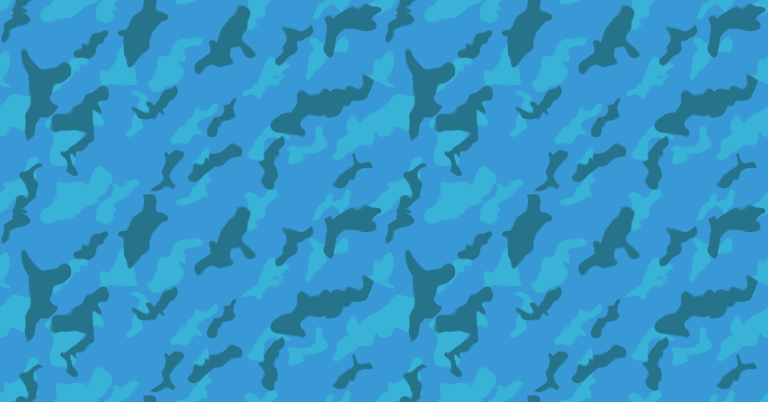
Give the GLSL for this pattern, as a Shadertoy shader.

```glsl
// Seamless two-tone blue camouflage: slanted, lobed patches scattered over a flat ground.

const vec3 GROUND = vec3(0.22, 0.60, 0.84);
const vec3 LIGHT  = vec3(0.22, 0.70, 0.84);
const vec3 DARK   = vec3(0.15, 0.45, 0.55);

const vec2  REPEATS = vec2(2.0, 2.0);      // whole tiles across and down
const ivec2 CELLS   = ivec2(6, 3);         // patches per tile, one per cell
const float JITTER  = 0.52;                // scatter of patch centres, in cells
const vec2  SLANT   = vec2(0.55, 1.35);    // range of patch angles, radians
const vec2  LIGHT_SIZE = vec2(0.41, 0.109); // half length and girth, in cells
const vec2  DARK_SIZE  = vec2(0.39, 0.097);
const float BEND    = 0.26;                // sideways wander of the spine
const float BLEND   = 0.05;                // rounding where limbs join
const float LOBES   = 0.25;                // coarse edge wobble
const float RIPPLE  = 0.075;               // fine edge wobble
const int   JOINTS  = 4;                   // nodes along each spine
const float SOFTNESS = 0.0028;             // edge half width, share of canvas height

// Integer hash of a cell that wraps with the given period.
vec3 hash3(ivec2 cell, ivec2 period, int salt) {
    ivec2 w = ((cell % period) + period) % period;
    uvec3 v = uvec3(uint(w.x), uint(w.y), uint(salt)) * 1664525u + 1013904223u;
    v.x += v.y * v.z; v.y += v.z * v.x; v.z += v.x * v.y;
    v ^= v >> 16u;
    v.x += v.y * v.z; v.y += v.z * v.x; v.z += v.x * v.y;
    return vec3(v >> 8u) / 16777216.0;
}

// Wrapping vector noise, centred on zero.
vec2 noise2(vec2 p, int scale, int salt) {
    p *= float(scale);
    ivec2 i = ivec2(floor(p)), period = CELLS * scale;
    vec2 f = fract(p);
    f = f * f * (3.0 - 2.0 * f);
    vec2 a = hash3(i, period, salt).xy;
    vec2 b = hash3(i + ivec2(1, 0), period, salt).xy;
    vec2 c = hash3(i + ivec2(0, 1), period, salt).xy;
    vec2 d = hash3(i + ivec2(1, 1), period, salt).xy;
    return mix(mix(a, b, f.x), mix(c, d, f.x), f.y) - 0.5;
}

float smoothMin(float a, float b, float k) {
    float h = max(k - abs(a - b), 0.0) / k;
    return min(a, b) - 0.25 * k * h * h;
}

// Limb from a to b; z holds the radius at each end.
float limb(vec2 p, vec3 a, vec3 b) {
    vec2 pa = p - a.xy, ba = b.xy - a.xy;
    float h = clamp(dot(pa, ba) / dot(ba, ba), 0.0, 1.0);
    return length(pa - ba * h) - mix(a.z, b.z, h);
}

// One patch: a bent spine of uneven thickness with a spur on each side.
float patchDistance(vec2 p, ivec2 cell, vec2 size, int salt) {
    vec3 r = hash3(cell, CELLS, salt);
    float big = r.x * r.x;
    float halfLength = size.x * mix(0.65, 1.4, big);
    float girth = size.y * mix(0.7, 2.0, big * big);
    float angle = mix(SLANT.x, SLANT.y, r.y);
    vec2 along = vec2(cos(angle), sin(angle));
    p = vec2(dot(p, along), dot(p, vec2(-along.y, along.x)));

    float d = 1e3;
    float side = r.z < 0.5 ? -1.0 : 1.0;
    vec3 previous = vec3(0.0);
    for (int i = 0; i < JOINTS; i++) {
        vec3 h = hash3(cell, CELLS, salt + 1 + i);
        float t = 2.0 * float(i) / float(JOINTS - 1) - 1.0;
        vec3 node = vec3(halfLength * t, BEND * (h.x - 0.5), girth * mix(0.55, 1.3, h.y));
        if (i > 0) d = smoothMin(d, limb(p, previous, node), BLEND);
        if (i > 0 && i < JOINTS - 1) {
            float reach = mix(1.1, 2.0, h.z);
            vec3 tip = vec3(node.xy + girth * vec2(h.z - 0.2, reach * side), 0.5 * girth);
            d = smoothMin(d, limb(p, node, tip), BLEND);
            side = -side;
        }
        previous = node;
    }
    return d;
}

// Distance to the nearest patch of one colour layer.
float camoLayer(vec2 p, vec2 size, int salt) {
    p += LOBES * noise2(p, 3, salt + 20) + RIPPLE * noise2(p, 7, salt + 21);
    ivec2 home = ivec2(floor(p));
    float d = 1e3;
    for (int y = -1; y <= 1; y++)
    for (int x = -1; x <= 1; x++) {
        ivec2 cell = home + ivec2(x, y);
        vec2 centre = vec2(cell) + 0.5 + JITTER * (hash3(cell, CELLS, salt + 10).xy - 0.5);
        d = min(d, patchDistance(p - centre, cell, size, salt));
    }
    return d;
}

void mainImage(out vec4 fragColor, in vec2 fragCoord) {
    vec2 cellsOnCanvas = REPEATS * vec2(CELLS);
    vec2 p = fragCoord / iResolution.xy * cellsOnCanvas;
    float edge = SOFTNESS * cellsOnCanvas.y;

    float light = camoLayer(p + 0.5, LIGHT_SIZE, 40);
    float dark = camoLayer(p, DARK_SIZE, 80);

    vec3 color = mix(GROUND, LIGHT, 1.0 - smoothstep(-edge, edge, light));
    color = mix(color, DARK, 1.0 - smoothstep(-edge, edge, dark));
    fragColor = vec4(color, 1.0);
}
```
